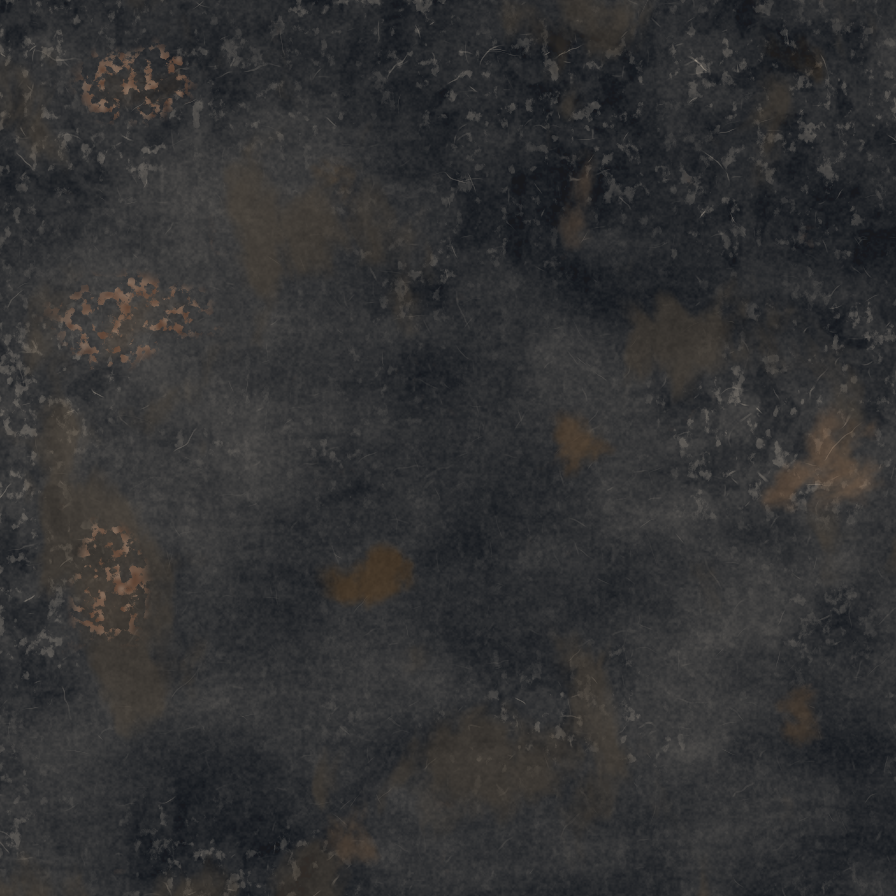
This texture is drawn by a WebGL 2 fragment shader. Its source:

```glsl
#version 300 es
precision highp float;
// Dark weathered metal: cloudy charcoal, worn flecks, fine scratches and rust stains.

uniform vec2 u_resolution;
out vec4 fragColor;

vec2 hash2(vec2 p) {
    vec3 q = fract(p.xyx * vec3(0.1031, 0.1030, 0.0973));
    q += dot(q, q.yzx + 33.33);
    return fract((q.xx + q.yz) * q.zy);
}

float noise(vec2 p) {
    vec2 cell = floor(p), f = fract(p);
    f = f * f * (3.0 - 2.0 * f);
    float low = mix(hash2(cell).x, hash2(cell + vec2(1, 0)).x, f.x);
    float high = mix(hash2(cell + vec2(0, 1)).x, hash2(cell + vec2(1, 1)).x, f.x);
    return mix(low, high, f.y);
}

float fbm(vec2 p) {
    float sum = 0.0, weight = 0.5;
    for (int i = 0; i < 5; i++) {
        sum += weight * noise(p);
        p = mat2(1.6, 1.2, -1.2, 1.6) * p + 17.3;
        weight *= 0.5;
    }
    return sum / 0.97;
}

// One slightly bent scratch per cell, mostly near the two axes.
float scratches(vec2 p, float cells, float seed, float pixel) {
    vec2 q = p * cells, id = floor(q) + seed * 37.0;
    vec2 place = hash2(id), shape = hash2(id + 91.7);
    float angle = (shape.x - 0.5) * 0.7 + (place.x > 0.55 ? 1.571 : 0.0);
    angle += step(0.8, place.y) * 0.7;
    vec2 d = fract(q) - 0.5 - (place - 0.5) * 0.25;
    d = mat2(cos(angle), -sin(angle), sin(angle), cos(angle)) * d;
    d.y += (shape.y - 0.5) * d.x * d.x;
    float halfLength = mix(0.1, 0.36, shape.y);
    float width = 0.0007 + 0.5 * pixel;
    float line = 1.0 - smoothstep(0.2 * width, width, abs(d.y) / cells);
    float taper = 1.0 - smoothstep(0.4 * halfLength, halfLength, abs(d.x));
    return line * taper * step(0.35, shape.x) * place.y;
}

void main() {
    vec2 p = gl_FragCoord.xy / u_resolution.y;
    float pixel = 1.0 / u_resolution.y;
    vec2 warp = vec2(fbm(p * 9.0 + 3.1), fbm(p * 9.0 + 41.7)) - 0.5;
    vec2 w = p + 0.06 * warp;

    // Cloudy base with brushed streaks and fine grain
    float tone = 0.205 + 0.17 * (fbm(w * 4.0 + 5.0) - 0.5);
    tone += 0.11 * (fbm(w * vec2(13.0, 19.0) + 60.0) - 0.5);
    tone += 0.022 * (noise(w * vec2(14.0, 170.0)) - 0.5);
    tone += 0.018 * (noise(w * vec2(170.0, 16.0) + 9.0) - 0.5);
    tone += 0.045 * (noise(p * 260.0) - 0.5) + 0.03 * (noise(p * 510.0 + 7.0) - 0.5);

    // Worn areas: dark pitted ground carrying pale flecks
    float worn = smoothstep(0.44, 0.64, fbm(w * vec2(4.5, 5.5) + 130.0));
    float pits = smoothstep(0.47, 0.64, fbm(w * vec2(44.0, 34.0) + 23.0));
    float flecks = smoothstep(0.60, 0.76, fbm(p * vec2(105.0, 85.0) + 71.0));
    tone -= worn * (0.012 + 0.045 * pits);
    tone += flecks * (0.025 + 0.10 * worn);

    // Scratches at several scales, broken up by noise
    float marks = 0.0;
    for (int i = 0; i < 6; i++) {
        float k = float(i);
        marks += scratches(w + k * vec2(0.137, 0.219), 7.0 + 4.0 * k, k + 1.0, pixel);
    }
    float broken = smoothstep(0.3, 0.65, noise(p * 75.0 + 12.0));
    tone += marks * broken * (0.05 + 0.11 * worn);

    vec3 color = mix(vec3(0.125, 0.135, 0.15), vec3(0.275, 0.27, 0.265), (tone - 0.135) / 0.135);
    color = max(color, vec3(0.09, 0.095, 0.105));

    // Faint brown smears, longer vertically
    float smear = smoothstep(0.56, 0.74, fbm(w * vec2(14.0, 8.0) + 210.0));
    color = mix(color, vec3(0.31, 0.265, 0.21), 0.42 * smear);

    // Scattered rust: soft ochre stains, pale brown patches and copper specks
    float ragged = fbm(w * 24.0 + 300.0) - 0.5;
    float speckle = smoothstep(0.50, 0.64, fbm(p * 115.0 + 15.0));
    for (int i = 0; i < 11; i++) {
        float k = float(i);
        vec2 center = fract(vec2(0.37, 0.79) + k * vec2(0.7549, 0.5698));
        vec2 rnd = hash2(vec2(k + 3.0, 52.0));
        vec2 size = mix(vec2(0.045, 0.04), vec2(0.11, 0.085), rnd);
        vec2 d = p - center;
        d -= round(d);
        float body = 1.0 - smoothstep(0.1, 1.15, length((d + 0.07 * warp) / size));
        float stain = smoothstep(0.3, 0.75, 0.62 * body + 1.3 * ragged * sqrt(body));
        vec3 rust = mix(vec3(0.27, 0.20, 0.12), vec3(0.40, 0.325, 0.265), rnd.y);
        rust *= 0.85 + 1.3 * (tone - 0.08);
        bool copper = i % 4 == 1;
        color = mix(color, rust, stain * (copper ? 0.25 : mix(0.5, 0.8, rnd.x)));
        if (copper) {
            float dust = speckle * smoothstep(0.12, 0.6, body + 0.5 * ragged);
            vec3 metal = mix(vec3(0.40, 0.27, 0.20), vec3(0.60, 0.49, 0.41), noise(p * 140.0));
            color = mix(color, metal, 0.75 * dust);
        }
    }

    fragColor = vec4(color, 1.0);
}
```
